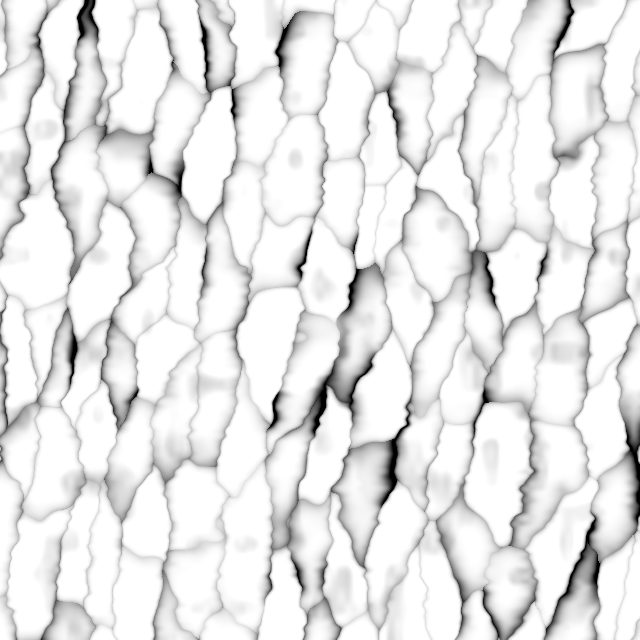
Reproduce this texture map procedurally as a Shadertoy shader.

```glsl
// Occlusion map of tree bark: tall overlapping plates, soft grey seams, black cracks.

float hash(vec2 p) {
    return fract(sin(dot(p, vec2(127.1, 311.7))) * 43758.5453);
}

float noise(vec2 p) {
    vec2 i = floor(p), f = fract(p);
    f = f * f * (3.0 - 2.0 * f);
    return mix(mix(hash(i), hash(i + vec2(1, 0)), f.x),
               mix(hash(i + vec2(0, 1)), hash(i + vec2(1, 1)), f.x), f.y);
}

// Centre of the plate in a grid cell; odd columns are staggered.
vec2 plateCentre(vec2 cell) {
    vec2 jitter = vec2(hash(cell), hash(cell + 57.3));
    return cell + 0.08 + 0.84 * jitter + vec2(0.0, 0.5 * mod(cell.x, 2.0));
}

// Lean the grain, bend it broadly, then fray the plate edges.
vec2 warpGrain(vec2 uv) {
    vec2 q = uv;
    q.x -= 0.13 * uv.y;
    q += vec2(0.034, 0.06) * (vec2(noise(uv * 8.0), noise(uv * 9.0 + 40.0)) - 0.5);
    q += vec2(0.013, 0.03) * (vec2(noise(uv * vec2(30, 38) + 9.0), noise(uv * 32.0 + 70.0)) - 0.5);
    q.x += 0.006 * (noise(uv * vec2(55, 110)) - 0.5);
    return q;
}

float barkLight(vec2 uv) {
    vec2 p = warpGrain(uv) * vec2(15.5, 6.5) + 20.0;
    vec2 base = floor(p);

    // Nearest plate
    vec2 home = base, toHome = vec2(9.0);
    for (int y = -2; y <= 2; y++)
    for (int x = -2; x <= 2; x++) {
        vec2 cell = base + vec2(x, y);
        vec2 r = plateCentre(cell) - p;
        if (dot(r, r) < dot(toHome, toHome)) { toHome = r; home = cell; }
    }

    // Seams: the higher plate ends sharply, the lower one fades into shade
    float height = hash(home + 31.7);
    float crack = smoothstep(0.62, 0.85, noise(p * vec2(0.8, 1.3) + 7.0));
    float seam = 0.55 + 0.9 * noise(p * vec2(1.3, 2.0) + 90.0);
    float light = 1.0;
    for (int y = -2; y <= 2; y++)
    for (int x = -2; x <= 2; x++) {
        vec2 cell = home + vec2(x, y);
        if (x == 0 && y == 0) continue;
        vec2 r = plateCentre(cell) - p;
        vec2 across = normalize(r - toHome);
        float dist = max(dot(0.5 * (toHome + r), across), 0.0);
        float rise = hash(cell + 31.7) - height;
        float upright = across.x * across.x;
        float low = smoothstep(-0.2, 0.5, rise);
        float width = mix(0.028, 0.09 + 0.03 * crack, low);
        float depth = seam * mix(0.16, 0.75, abs(rise)) * mix(0.7, 1.0, upright);
        depth += 1.3 * crack * upright * smoothstep(0.05, 0.4, abs(rise));
        light *= 1.0 - min(depth * exp(-dist / width), 1.0);
    }

    // Faint dents and wrinkles on the plates
    float dent = smoothstep(0.68, 0.95, noise(uv * vec2(26, 20) + 13.0));
    light -= 0.13 * dent * (0.4 + noise(uv * vec2(90, 45)));
    return clamp(light * 1.02, 0.0, 1.0);
}

void mainImage(out vec4 fragColor, in vec2 fragCoord) {
    vec2 uv = fragCoord / iResolution.y;
    fragColor = vec4(vec3(barkLight(uv)), 1.0);
}
```
